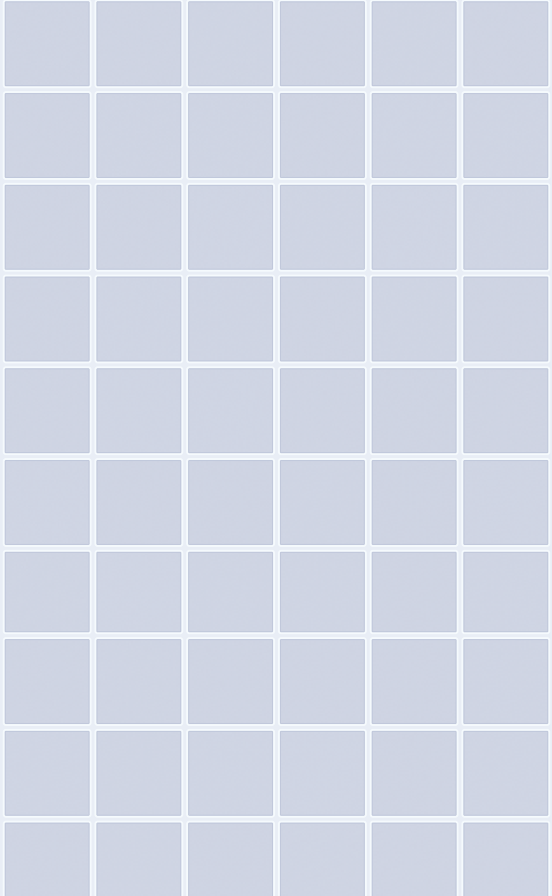
Give the GLSL for this pattern, as a Shadertoy shader.

```glsl
// Pale blue-grey square tiles, six across and about ten down, with light grout.
// Each tile is a rounded-box distance field on a repeated grid; bands of that
// distance give the dark rim, the bright grout edge and the softer grout core.

const float PITCH = 0.1662;                        // lengths in canvas widths
const vec2 FIRST_CENTRE = vec2(0.0854, 0.0793);    // from the top left
const float HALF_TILE = 0.0770;
const float CORNER = 0.0025;
const float RIM_WIDTH = 0.0021;
const float GLINT_WIDTH = 0.0034;
const float CUT_Y = 1.076;                         // one row is trimmed here
const float CUT_HEIGHT = 0.0080;

const vec3 FACE = vec3(0.810, 0.832, 0.890);
const vec3 RIM = vec3(0.755, 0.785, 0.860);
const vec3 GLINT = vec3(0.962, 0.980, 0.992);
const vec3 GROUT = vec3(0.915, 0.935, 0.965);

float hash(vec2 p) {
    return fract(sin(dot(p, vec2(127.1, 311.7))) * 43758.5453);
}

float roundedBox(vec2 p, float halfSize, float radius) {
    vec2 q = abs(p) - halfSize + radius;
    return length(max(q, 0.0)) + min(max(q.x, q.y), 0.0) - radius;
}

// Skips a thin strip so that the row crossing the cut is shorter
vec2 trimRow(vec2 p, float cutY, float cutHeight) {
    return p + vec2(0.0, cutHeight * step(cutY, p.y));
}

vec3 faceColour(vec2 p, vec2 cell) {
    float tone = (hash(cell) - 0.5) * 0.004;
    float grain = (hash(floor(p * 316.0)) - 0.5) * 0.005;
    return FACE + tone + grain;
}

// Layers from the tile face outwards, blended over the smoothing width
vec3 tileColour(float dist, vec3 face, float blur) {
    vec3 colour = mix(face, RIM, smoothstep(-blur, blur, dist + RIM_WIDTH));
    colour = mix(colour, GLINT, smoothstep(-blur, blur, dist));
    return mix(colour, GROUT, smoothstep(-blur, blur, dist - GLINT_WIDTH));
}

void mainImage(out vec4 fragColor, in vec2 fragCoord) {
    vec2 p = vec2(fragCoord.x, iResolution.y - fragCoord.y) / iResolution.x;
    float blur = 0.6 / iResolution.x;

    // Repeat the tile
    vec2 grid = trimRow(p, CUT_Y, CUT_HEIGHT) - FIRST_CENTRE;
    vec2 cell = floor(grid / PITCH + 0.5);
    float dist = roundedBox(grid - cell * PITCH, HALF_TILE, CORNER);

    fragColor = vec4(tileColour(dist, faceColour(p, cell), blur), 1.0);
}
```
